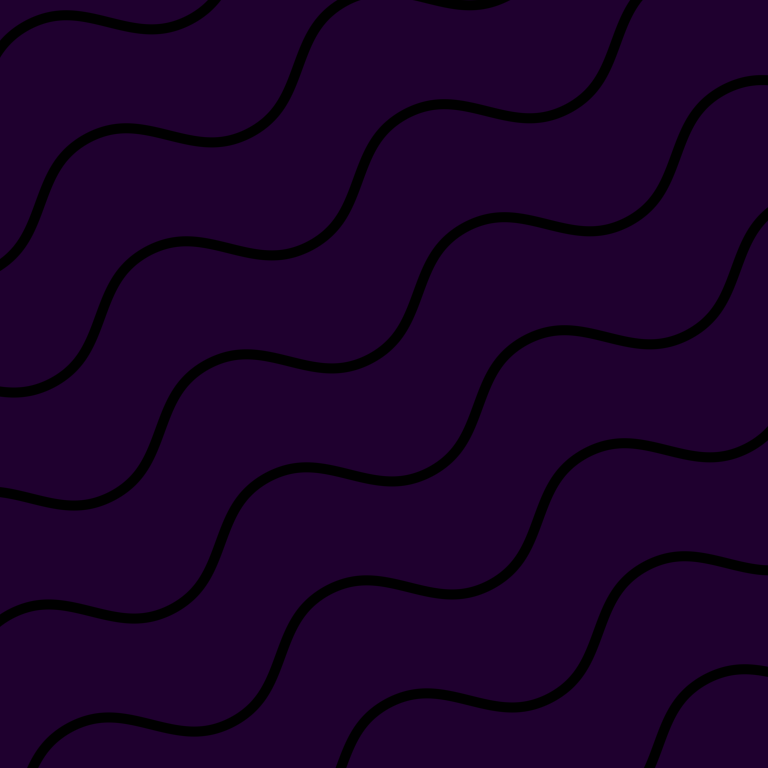
Reproduce this pattern procedurally as a three.js fragment shader.

```glsl
varying vec2 vUv;

const vec3 GROUND_COLOR = vec3(0.122, 0.0, 0.186);
const vec3 LINE_COLOR = vec3(0.0);
const float TILT = radians(28.0);
const vec2 ANCHOR = vec2(0.4548, 0.3823); // a falling mid-point of one wave
const float WAVELENGTH = 0.3803;
const float SPACING = 1.0 / 6.0;
const float AMPLITUDE = 0.0484;
const float ROUNDING = 0.0019;            // third harmonic, broadens the crests
const float LINE_WIDTH = 0.0131;
const float EDGE = 0.001;
const float WAVE_NUMBER = 6.2831853 / WAVELENGTH;

// Coordinates along and across the tilted waves
vec2 toWaveFrame(vec2 p) {
  float c = cos(TILT);
  float s = sin(TILT);
  return vec2(c * p.x + s * p.y, c * p.y - s * p.x);
}

float waveHeight(float phase) {
  return -AMPLITUDE * sin(phase) - ROUNDING * sin(3.0 * phase);
}

float waveSlope(float phase) {
  return -WAVE_NUMBER * (AMPLITUDE * cos(phase) + 3.0 * ROUNDING * cos(3.0 * phase));
}

// Approximate perpendicular distance to the nearest stacked wave
float waveDistance(vec2 p) {
  float phase = p.x * WAVE_NUMBER;
  float offset = p.y - waveHeight(phase);
  offset = (fract(offset / SPACING + 0.5) - 0.5) * SPACING;
  return abs(offset) / length(vec2(1.0, waveSlope(phase)));
}

void main() {
  float d = waveDistance(toWaveFrame(vUv - ANCHOR)) - 0.5 * LINE_WIDTH;
  float ground = smoothstep(-EDGE, EDGE, d);
  gl_FragColor = vec4(mix(LINE_COLOR, GROUND_COLOR, ground), 1.0);
}
```
